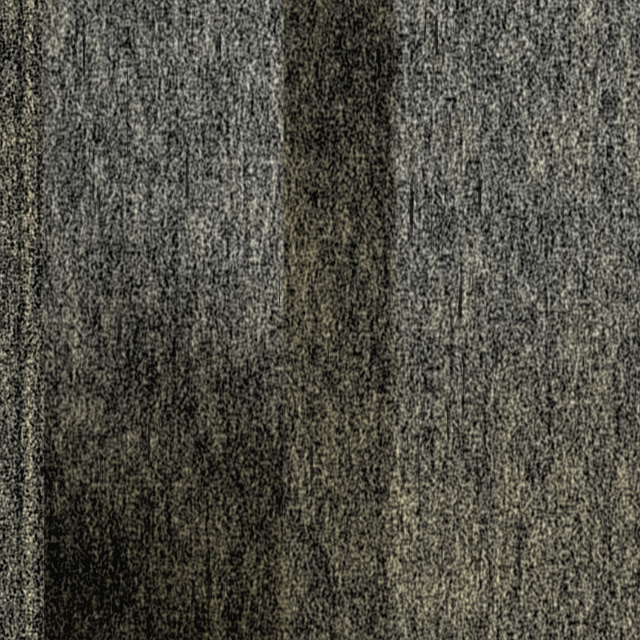
This texture is drawn by a three.js fragment shader. Its source:

```glsl
// Weathered wooden boards: a rough edge strip and three upright planks.
// Each plank has a broad tone and warmth; stretched gradient noise adds
// blotches, fibres, gritty grain and thin dark cracks running with the wood.

varying vec2 vUv;

const float STRIP_END = 0.069;
const float SEAM = 0.443;
const float THIRD_PLANK = 0.612;
const vec3 SILVER_TINT = vec3(1.0, 1.0, 0.945);
const vec3 BROWN_TINT = vec3(1.06, 1.0, 0.77);

float hash(vec2 cell) {
  vec3 q = fract(cell.xyx * vec3(0.1031, 0.1030, 0.0973));
  q += dot(q, q.yzx + 33.33);
  return fract((q.x + q.y) * q.z);
}

float cornerSlope(vec2 cell, vec2 corner, vec2 local) {
  float angle = 6.2832 * hash(cell + corner);
  return dot(vec2(cos(angle), sin(angle)), local - corner);
}

// Gradient noise, roughly -0.7 to 0.7
float noise(vec2 p) {
  vec2 cell = floor(p);
  vec2 f = p - cell;
  vec2 u = f * f * f * (f * (f * 6.0 - 15.0) + 10.0);
  float low = mix(cornerSlope(cell, vec2(0.0, 0.0), f),
                  cornerSlope(cell, vec2(1.0, 0.0), f), u.x);
  float high = mix(cornerSlope(cell, vec2(0.0, 1.0), f),
                   cornerSlope(cell, vec2(1.0, 1.0), f), u.x);
  return mix(low, high, u.y);
}

float layered(vec2 p) {
  float sum = 0.0;
  float weight = 1.0;
  for (int i = 0; i < 4; i++) {
    sum += weight * noise(p);
    p = p * 2.03 + vec2(17.3, 9.1);
    weight *= 0.6;
  }
  return sum;
}

// Soft vertical line
float line(float x, float center, float halfWidth) {
  return 1.0 - smoothstep(0.4 * halfWidth, 1.6 * halfWidth, abs(x - center));
}

float edge(float x, float at) {
  return smoothstep(at - 0.001, at + 0.001, x);
}

// Dark slits, long along the grain
float cracks(vec2 p, float density) {
  float fine = noise(p * vec2(118.0, 8.0) + 41.0);
  float wide = noise(p * vec2(77.0, 5.0) + 83.0);
  float rough = 0.09 * noise(p * vec2(180.0, 70.0));
  return smoothstep(0.40, 0.56, max(fine, wide) + rough + density);
}

// Gritty fibres at several sizes, stretched upward
float grain(vec2 p) {
  vec2 bent = p + 0.003 * vec2(noise(p * 23.0), noise(p * 19.0 + 7.0));
  float fibre = noise(bent * vec2(97.0, 21.0) + 5.0);
  float streak = noise(bent * vec2(187.0, 93.0) + 31.0);
  float speck = noise(bent * vec2(223.0, 171.0) + 59.0);
  return 0.20 * fibre + 0.32 * streak + 0.35 * speck;
}

// Returns broad tone in x and warmth in y
vec2 plankLook(vec2 p, float blotch) {
  float rise = smoothstep(0.0, 0.78, p.y + 0.16 * blotch);
  float columns = 0.08 * line(p.x, 0.046, 0.005) - 0.10 * line(p.x, 0.030, 0.004)
                - 0.08 * line(p.x, 0.062, 0.004);
  vec2 strip = vec2(0.31 + columns, 0.35 + 3.0 * max(columns, 0.0));
  vec2 first = vec2(mix(0.14, 0.36, rise) + 0.12 * (p.x - 0.26), 1.0 - rise);
  vec2 second = vec2(0.265 - 0.05 * smoothstep(0.55, 0.85, p.y), 0.68);
  vec2 third = vec2(0.345 + 0.04 * p.y, 0.5 - 0.42 * smoothstep(0.25, 0.65, p.y));
  vec2 look = mix(strip, first, edge(p.x, STRIP_END));
  look = mix(look, second, edge(p.x, SEAM));
  return mix(look, third, smoothstep(-0.012, 0.012, p.x - THIRD_PLANK + 0.015 * blotch));
}

void main() {
  vec2 p = vUv;
  float blotch = layered(p * vec2(6.0, 4.0) + 2.0);
  float stain = layered(p * vec2(31.0, 6.0) + 13.0);
  vec2 look = plankLook(p, blotch);
  float strip = 1.0 - edge(p.x, STRIP_END);

  // Broad weathering, then grain that softens in the dark parts
  float tone = look.x + 0.065 * blotch + 0.10 * stain;
  float grit = grain(p) + strip * 0.38 * noise(p * vec2(241.0, 203.0) + 71.0);
  tone += grit * (0.55 + 1.5 * clamp(look.x, 0.1, 0.4));

  // Cracks gather beside the third plank's edge, with pale right lips
  float density = 0.07 * line(p.x, 0.69, 0.09) + 0.05 * line(p.x, 0.15, 0.07)
                + 0.06 * blotch - 0.06 - 0.3 * strip;
  float slit = cracks(p, density);
  float lip = cracks(p - vec2(0.005, 0.0), density) * (1.0 - slit);
  tone = mix(tone + 0.07 * lip, 0.06, 0.8 * slit);

  // Pale worn joints between boards
  float wear = 0.5 + 0.5 * smoothstep(-0.2, 0.3, noise(vec2(3.0, p.y * 9.0)));
  tone = mix(tone, 0.37, 0.55 * wear * line(p.x, SEAM, 0.0013));
  tone = mix(tone, 0.34, 0.40 * wear * line(p.x, STRIP_END - 0.001, 0.0014));

  float warmth = clamp(look.y + 0.25 * stain + 0.2 * blotch, 0.0, 1.0);
  vec3 tint = mix(SILVER_TINT, BROWN_TINT, warmth);
  gl_FragColor = vec4(clamp(tone, 0.035, 0.78) * tint, 1.0);
}
```
